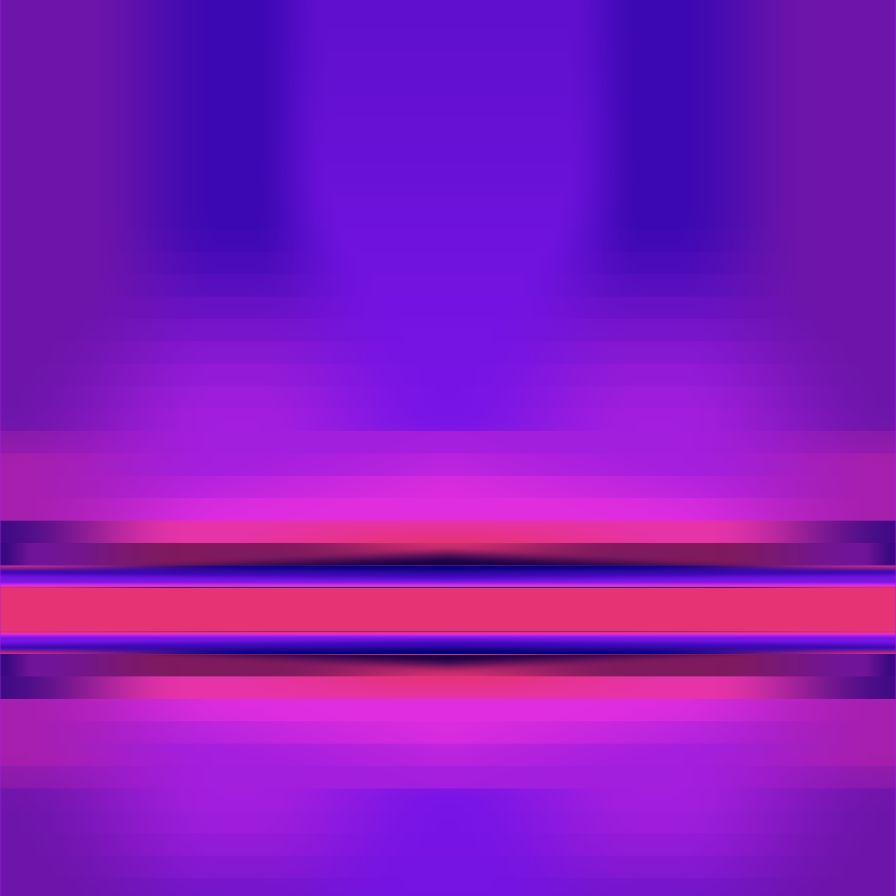
Reproduce this background procedurally as a WebGL 2 fragment shader.

```glsl
#version 300 es
precision highp float;
// Neon horizon: a hot pink bar mirrored above and below through stepped rows.
// Distance to the bar picks the row; distance to the centre line bends the
// violet haze, the blue cone and the dark columns inside the rows.
#define HORIZON 0.3195
#define ROWS 40.0
#define ROW_BLEND 0.3
#define COLUMN_INNER 0.20
#define COLUMN_OUTER 0.28
#define CONE_START 0.20

uniform vec2 u_resolution;
out vec4 outColor;

const vec3 HOT_PINK = vec3(0.90, 0.20, 0.45);
const vec3 ROSE = vec3(0.90, 0.20, 0.66);
const vec3 MAGENTA = vec3(0.88, 0.18, 0.87);
const vec3 VIOLET = vec3(0.64, 0.12, 0.87);
const vec3 BLUE_VIOLET = vec3(0.47, 0.08, 0.90);
const vec3 INDIGO = vec3(0.38, 0.06, 0.81);
const vec3 DEEP_BLUE = vec3(0.23, 0.03, 0.70);
const vec3 PURPLE = vec3(0.43, 0.08, 0.67);
const vec3 PLUM = vec3(0.65, 0.12, 0.68);
const vec3 MAROON = vec3(0.50, 0.10, 0.37);
const vec3 NAVY = vec3(0.01, 0.0, 0.46);

// Haze, cone and columns that fill everything beyond the bar
vec3 skyColor(float d, float side) {
    float pinkness = 1.0 - smoothstep(0.12, 0.195, d + side * 0.1);
    vec3 haze = mix(VIOLET, MAGENTA, pinkness);
    vec3 color = mix(haze, DEEP_BLUE, smoothstep(0.2, 0.45, d));

    // Blue cone that opens upward from its tip
    float coneEdge = 0.13 * smoothstep(CONE_START, 0.5, d);
    float cone = 1.0 - smoothstep(coneEdge, COLUMN_INNER + 0.02, side);
    cone *= smoothstep(CONE_START - 0.01, CONE_START + 0.015, d);
    vec3 coneColor = mix(BLUE_VIOLET, INDIGO, smoothstep(0.2, 0.7, d));
    color = mix(color, coneColor, cone);

    // Dull outer flanks
    float reach = mix(0.5, 0.41, smoothstep(0.2, 0.4, d));
    vec3 flank = mix(PLUM, PURPLE, smoothstep(0.16, 0.22, d));
    return mix(color, flank, smoothstep(COLUMN_OUTER - 0.03, reach, side));
}

// Third row: rose, red at the centre, dark at the sides
vec3 roseRow(float inward, float side) {
    float heat = inward * (1.0 - smoothstep(0.0, 0.28, side));
    vec3 color = mix(ROSE, HOT_PINK, heat);
    return mix(color, vec3(0.25, 0.04, 0.52), smoothstep(0.29, 0.51, side));
}

// Second row: maroon with a dark lens at the centre
vec3 maroonRow(float inward, float side) {
    float glow = (1.0 - inward) * (1.0 - smoothstep(0.0, 0.2, side));
    vec3 color = mix(MAROON, HOT_PINK, 0.85 * glow);
    float lens = smoothstep(0.15 + side * 2.0, 0.95 + side * 2.0, inward);
    color = mix(color, vec3(0.08, 0.0, 0.28), lens);
    color = mix(color, vec3(0.44, 0.08, 0.60), smoothstep(0.3, 0.46, side));
    return mix(color, vec3(0.22, 0.03, 0.50), smoothstep(0.46, 0.5, side));
}

// First row: navy rising to blue, then violet, then the bar
vec3 blueRow(float inward, float side) {
    float shift = inward + side * 0.35;
    vec3 color = mix(NAVY, DEEP_BLUE, smoothstep(0.05, 0.5, shift));
    color = mix(color, BLUE_VIOLET, smoothstep(0.45, 0.8, shift));
    color = mix(color, MAGENTA, smoothstep(0.72, 0.95, inward));
    float rim = smoothstep(0.2, 0.5, side) * (1.0 - smoothstep(0.0, 0.35, inward));
    color = mix(color, vec3(0.78, 0.18, 0.55), rim);
    return mix(color, HOT_PINK, smoothstep(0.92, 1.0, inward));
}

void main() {
    vec2 uv = gl_FragCoord.xy / u_resolution;
    float side = abs(uv.x - 0.5);
    float d = abs(uv.y - HORIZON);
    float row = d * ROWS;
    float soft = ROWS / u_resolution.y;

    // Stepped distance with softened risers
    float inRow = fract(row);
    float stepped = floor(row) + 0.5 + smoothstep(1.0 - soft, 1.0, inRow);
    vec3 color = skyColor(mix(stepped / ROWS, d, ROW_BLEND), side);

    // Rows close to the bar, from the outside in
    float inward = 1.0 - inRow;
    color = mix(roseRow(inward, side), color, smoothstep(4.0 - soft, 4.0, row));
    color = mix(maroonRow(inward, side), color, smoothstep(3.0 - soft, 3.0, row));
    color = mix(blueRow(inward, side), color, smoothstep(2.0 - soft, 2.0, row));
    color = mix(HOT_PINK, color, smoothstep(1.0 - soft, 1.0, row));

    // Thin violet rim on both sides
    color = mix(color, VIOLET, 0.5 * smoothstep(0.498, 0.5, side));
    outColor = vec4(color, 1.0);
}
```
